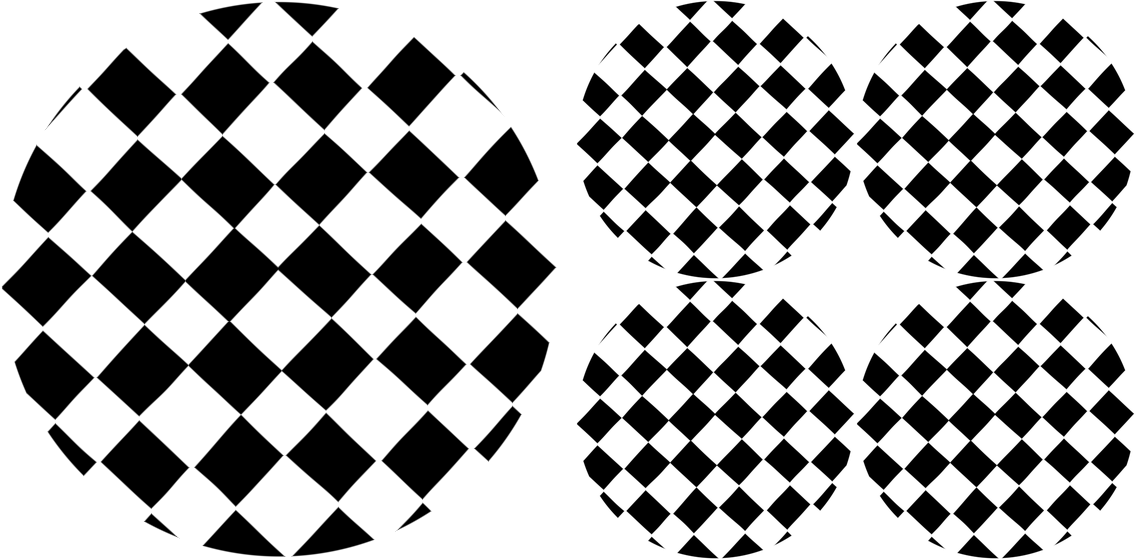
Left, the tile; right, the same tile 2 across and 2 down.
Reproduce this pattern procedurally as a Shadertoy shader.

```glsl
// Black and white checkerboard of uneven, tilted diamonds clipped to a disc on white.
#define DISC_CENTER vec2(0.4987, 0.5013)
#define DISC_RADIUS 0.495
#define GRID_ORIGIN vec2(0.414, 0.509)
#define GRID_ANGLE 0.822     // direction of the first band axis, radians
#define PITCH 0.1178         // mean band width
#define UNEVEN 0.0055        // half the extra width of the wide bands
#define CALM_CENTER vec2(0.42, 0.49)
#define INSET_INNER -0.0008  // diamonds touch near the middle
#define INSET_OUTER 0.0032   // and draw apart near the rim
#define INSET_VARIATION 0.0010
#define EDGE_WOBBLE 0.0007

// Signed distance to alternating wide and narrow bands, positive in the wide ones.
float bandDistance(float x) {
    float period = 2.0 * PITCH;
    float fromCenter = x - period * round(x / period);
    return 0.5 * PITCH + UNEVEN - abs(fromCenter);
}

// Layered sines, roughly in -1..1.
float sineNoise(vec2 p) {
    return 0.5 * sin(p.x + 1.7 * sin(0.8 * p.y + 0.6))
         + 0.5 * sin(1.3 * p.y - 1.4 * sin(0.9 * p.x + 2.1));
}

// Checkerboard of the two band families, positive inside black diamonds.
float diamondDistance(vec2 p) {
    vec2 axis = vec2(cos(GRID_ANGLE), sin(GRID_ANGLE));
    vec2 q = p - GRID_ORIGIN;
    vec2 uv = vec2(dot(q, axis), dot(q, vec2(-axis.y, axis.x)));

    // Slight hand-cut waviness of the edges.
    uv += EDGE_WOBBLE * vec2(sineNoise(31.0 * p), sineNoise(37.0 * p.yx + 4.0));

    float a = bandDistance(uv.x);
    float b = bandDistance(uv.y + PITCH);
    float checker = max(min(a, -b), min(-a, b));

    // Uneven gaps where the corners meet.
    float spread = smoothstep(0.10, 0.42, distance(p, CALM_CENTER));
    float inset = mix(INSET_INNER, INSET_OUTER, spread)
                + INSET_VARIATION * sineNoise(23.0 * p + 1.5);
    return checker - inset;
}

void mainImage(out vec4 fragColor, in vec2 fragCoord) {
    vec2 p = fragCoord / iResolution.xy;
    float disc = DISC_RADIUS - distance(p, DISC_CENTER);
    float shape = min(disc, diamondDistance(p));

    float soft = 0.9 / min(iResolution.x, iResolution.y);
    float ink = smoothstep(-soft, soft, shape);
    fragColor = vec4(vec3(1.0 - ink), 1.0);
}
```
